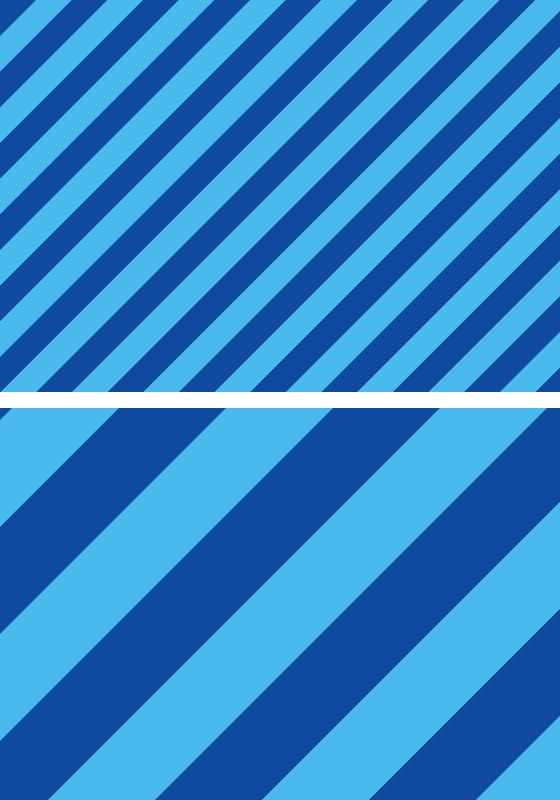
Top: the whole. Bottom: its middle third, enlarged.
Give the GLSL for this pattern, as a Shadertoy shader.

```glsl
// Flat two-tone diagonal stripes, rising to the right at 45 degrees.
// Distance from the top left corner along the diagonal is wrapped into
// repeats, then a signed distance to the band edge blends the two colours.

#define PERIOD 0.12734      // horizontal repeat, in canvas widths
#define OFFSET 0.0008       // start of the first dark band, in canvas widths
#define DARK_SHARE 0.5      // part of each repeat that is dark
#define EDGE_PIXELS 1.0     // width of the smoothed edge
#define DARK_BLUE vec3(0.06, 0.29, 0.62)
#define SKY_BLUE vec3(0.29, 0.73, 0.93)

// Signed distance to the nearest dark band, negative inside it.
float bandDistance(vec2 p) {
    float phase = (p.x + p.y - OFFSET) / PERIOD;
    float fromCentre = abs(fract(phase - 0.5 * DARK_SHARE + 0.5) - 0.5);
    return (fromCentre - 0.5 * DARK_SHARE) * PERIOD * inversesqrt(2.0);
}

void mainImage(out vec4 fragColor, in vec2 fragCoord) {
    // Canvas widths, measured right and down from the top left corner
    vec2 p = vec2(fragCoord.x, iResolution.y - fragCoord.y) / iResolution.x;

    // Blend across the edge, centred on the band boundary
    float halfEdge = 0.5 * EDGE_PIXELS / iResolution.x;
    float sky = smoothstep(-halfEdge, halfEdge, bandDistance(p));
    fragColor = vec4(mix(DARK_BLUE, SKY_BLUE, sky), 1.0);
}
```
